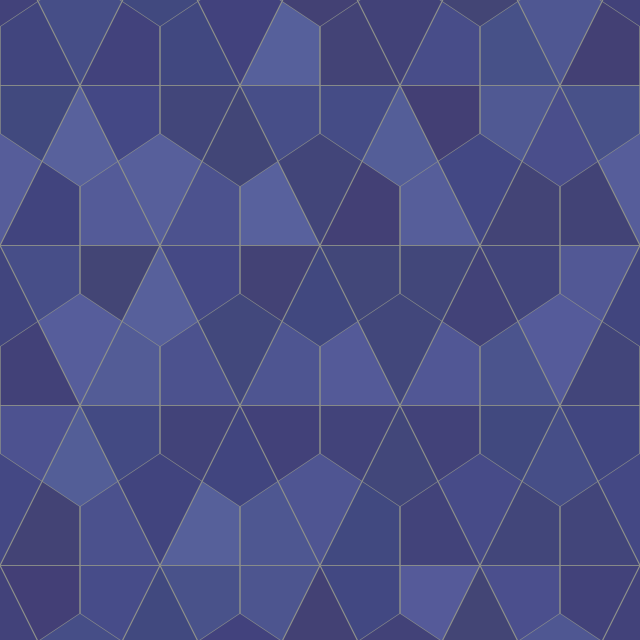
A three.js fragment shader for this pattern:

```glsl
varying vec2 vUv;

#define REPEATS 4.0
#define FAN_DROP 0.034
#define UPRIGHT_WIDTH 0.0088
#define SLOPE_WIDTH 0.0036
#define LEVEL_WIDTH 0.0056
#define DIAGONAL_WIDTH 0.0072
#define HUE_JITTER 0.025
#define DARK vec3(0.262, 0.258, 0.455)
#define MIDDLE vec3(0.255, 0.278, 0.505)
#define LIGHT vec3(0.345, 0.380, 0.615)
#define LINE_COLOR vec3(0.56, 0.57, 0.54)
#define SAMPLES 4

float hash(vec3 p) {
  return fract(sin(dot(p, vec3(127.1, 311.7, 74.7))) * 43758.5453);
}

// Share of a filter footprint covered by a line
float lineCoverage(float dist, float width, float footprint) {
  float near = max(dist - 0.5 * footprint, -0.5 * width);
  float far = min(dist + 0.5 * footprint, 0.5 * width);
  return clamp((far - near) / footprint, 0.0, 1.0);
}

// Nearest point of a rectangular lattice, one unit wide and two high
vec2 latticeCenter(vec2 p, vec2 origin) {
  vec2 spacing = vec2(1.0, 2.0);
  return origin + spacing * floor((p - origin) / spacing + 0.5);
}

// Distance below the sloping hexagon sides, along y
float slopeSlack(vec2 offset) {
  return (2.0 - 2.0 * abs(offset.x)) / 3.0 - abs(offset.y);
}

vec3 tileColor(vec3 id) {
  float tone = hash(id);
  vec3 color = mix(DARK, MIDDLE, min(2.0 * tone, 1.0));
  color = mix(color, LIGHT, max(2.0 * tone - 1.0, 0.0));
  color.g += HUE_JITTER * (hash(id + 17.3) - 0.5);
  return color;
}

vec3 pattern(vec2 p, float footprint) {
  // Two interleaved lattices form the hexagon grid
  vec2 center = latticeCenter(p, vec2(0.0, 0.5));
  if (slopeSlack(p - center) < 0.0) center = latticeCenter(p, vec2(0.5, 1.5));
  vec2 offset = p - center;

  // Three lines cut each hexagon into six sectors
  vec2 fan = offset + vec2(0.0, FAN_DROP);
  vec3 cuts = vec3(fan.y, 2.0 * fan.x - fan.y, 2.0 * fan.x + fan.y);
  float sector = dot(step(0.0, cuts), vec3(1.0, 2.0, 4.0));
  vec2 cell = floor(2.0 * mod(center + 0.25, REPEATS));
  vec3 color = tileColor(vec3(cell, sector));

  // Line network
  float upright = 0.5 - abs(offset.x);
  float slope = slopeSlack(offset) / length(vec2(1.0, 2.0 / 3.0));
  float diagonal = min(abs(cuts.y), abs(cuts.z)) / sqrt(5.0);
  float ink = lineCoverage(upright, UPRIGHT_WIDTH, footprint);
  ink = max(ink, lineCoverage(slope, SLOPE_WIDTH, footprint));
  ink = max(ink, lineCoverage(abs(cuts.x), LEVEL_WIDTH, footprint));
  ink = max(ink, lineCoverage(diagonal, DIAGONAL_WIDTH, footprint));
  return mix(color, LINE_COLOR, ink);
}

void main() {
  vec2 p = vUv * REPEATS;
  vec2 pixel = fwidth(p);
  float count = float(SAMPLES);
  float footprint = max(pixel.x, pixel.y) / count;

  // Average a grid of samples over the pixel
  vec3 total = vec3(0.0);
  for (int j = 0; j < SAMPLES; j++) {
    for (int i = 0; i < SAMPLES; i++) {
      vec2 shift = (vec2(float(i), float(j)) + 0.5) / count - 0.5;
      total += pattern(p + shift * pixel, footprint);
    }
  }
  gl_FragColor = vec4(total / (count * count), 1.0);
}
```
